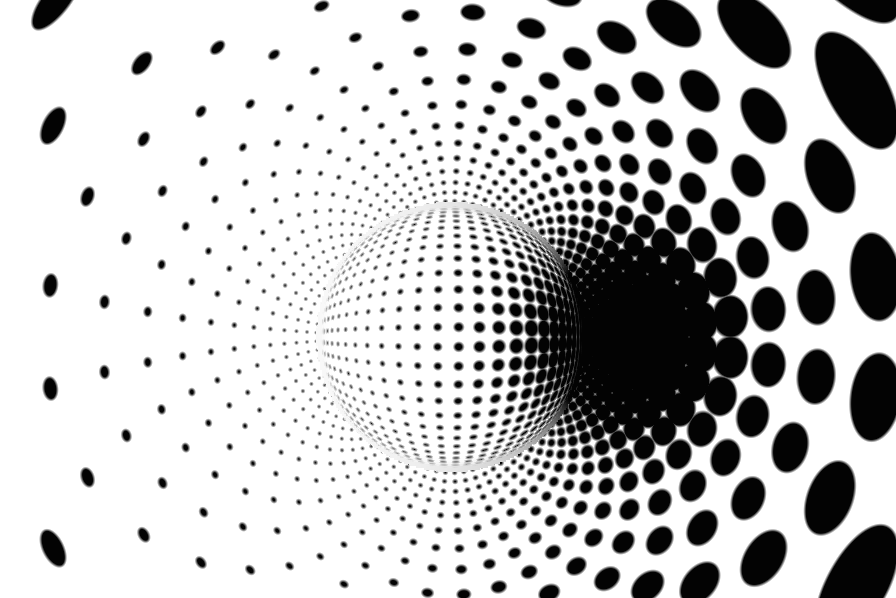
A WebGL 2 fragment shader for this background:

```glsl
#version 300 es
precision highp float;
// Halftone dot grid warped by a round lens, swelling into a black core on the right.

uniform vec2 u_resolution;
out vec4 fragColor;

// Radial warp: a bulging lens inside the rim, an inverted grid outside it.
float warpRadius(float r) {
    float rim = 0.2305;
    float inside = 6.94 * atanh(min(r / rim, 0.99999));
    float outside = max(3.633 / r - 2.15 * r, 0.0);
    return min(inside, outside);
}

// Dot radius in cell units: grows to the right, around the core and far out.
float dotRadius(vec2 p, float r) {
    float slope = mix(0.09, 0.33, smoothstep(-0.262, 0.422, p.x));
    float core = length(p - vec2(0.295, -0.0635)) / 0.166;
    return slope + 0.6 * exp(-core * core) + 0.06 * smoothstep(0.586, 0.82, r);
}

void main() {
    vec2 p = (gl_FragCoord.xy - 0.5 * u_resolution) / u_resolution.y;
    vec2 lens = p - vec2(0.006, -0.0635);
    float r = max(length(lens), 0.0001);

    // Continuous grid coordinates, and the position within one cell
    vec2 grid = lens / r * warpRadius(r) / vec2(1.06, 1.0) + vec2(0.17, 0.0);
    vec2 cell = fract(grid) - 0.5;
    float dist = length(cell);
    vec2 normal = cell / max(dist, 0.0001);

    // Edge softness, following the local stretch of the grid
    vec2 gx = dFdx(grid), gy = dFdy(grid);
    float softness = max(1.0, 0.005 * u_resolution.y);
    float edge = softness * length(vec2(dot(gx, normal), dot(gy, normal)));
    float size = dotRadius(p, r);
    float ink = clamp(0.5 + (size - dist) / max(edge, 0.001), 0.0, 1.0);

    // Cells too fine to resolve fade to their mean tone
    float fineness = softness * max(length(gx), length(gy));
    float meanInk = min(3.1416 * size * size, 1.0);
    ink = mix(ink, meanInk, smoothstep(0.6, 1.5, fineness));

    fragColor = vec4(vec3(mix(1.0, 0.01, ink)), 1.0);
}
```
